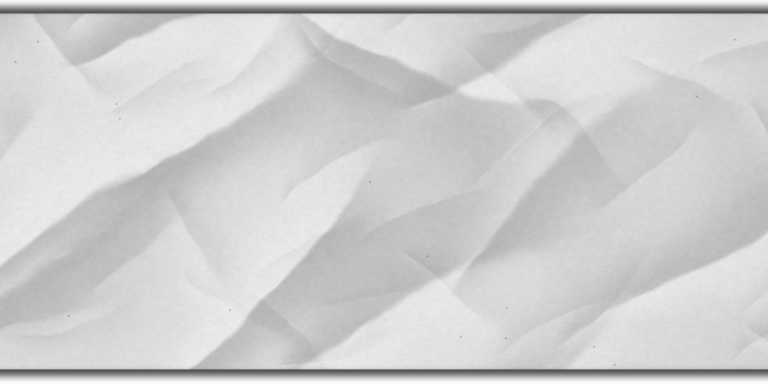
This texture is drawn by a WebGL 2 fragment shader. Its source:

```glsl
#version 300 es
precision highp float;
// Crumpled pale grey paper between two soft dark shadow strips.
uniform vec2 u_resolution;
out vec4 fragColor;

vec4 hash4(vec2 p) {
  vec4 q = fract(p.xyxy * vec4(0.1031, 0.1030, 0.0973, 0.1099));
  q += dot(q, q.wzxy + 33.33);
  return fract((q.xxyz + q.yzzw) * q.zywx);
}

float noise(vec2 p) {
  vec2 i = floor(p), f = fract(p);
  f = f * f * (3.0 - 2.0 * f);
  float low = mix(hash4(i).x, hash4(i + vec2(1, 0)).x, f.x);
  float high = mix(hash4(i + vec2(0, 1)).x, hash4(i + vec2(1, 1)).x, f.x);
  return mix(low, high, f.y);
}

float fbm(vec2 p) {
  float sum = 0.0, gain = 0.5;
  for (int i = 0; i < 4; i++) {
    sum += gain * noise(p);
    p = mat2(1.6, 1.2, -1.2, 1.6) * p + 7.3;
    gain *= 0.5;
  }
  return sum;
}

// One tapered fold per grid cell: a crisp ridge, lit on one side, shaded on the other.
float folds(vec2 p, float seed) {
  vec2 cell = floor(p);
  float shade = 0.0;
  for (int j = -2; j <= 2; j++)
  for (int i = -2; i <= 2; i++) {
    vec2 id = cell + vec2(i, j);
    vec4 shape = hash4(id + seed);
    vec4 style = hash4(id + seed + 51.7);
    float angle = (style.x < 0.6 ? 0.55 : -0.7) + (style.y - 0.5) * 0.7;
    float c = cos(angle), s = sin(angle);
    vec2 q = mat2(c, -s, s, c) * (p - id - shape.xy);
    q.y += (shape.z - 0.5) * 0.5 * q.x * q.x;
    if (style.z < 0.4) q.y = -q.y;

    // The fold opens from a narrow tip into a broad soft slope.
    float along = q.x / 1.9 + 0.5;
    float taper = smoothstep(0.0, 0.16, along) * smoothstep(1.0, 0.55, along);
    float width = 0.06 + 0.44 * clamp(along, 0.0, 1.0);
    float blur = 0.018 + 0.13 * along * along * style.w;
    float side = smoothstep(-blur, blur, q.y);
    float falloff = exp(-q.y * q.y / (width * width));
    shade += taper * (0.35 + 0.65 * shape.w) * falloff * mix(0.55, -1.0, side);

    // Thin broken crinkle along the ridge.
    float ridge = q.y / 0.014;
    float broken = smoothstep(0.5, 0.75, noise(q * vec2(9.0, 4.0) + id * 3.1));
    shade += taper * broken * 0.4 * (0.6 - ridge) * exp(-ridge * ridge);
  }
  return shade;
}

float paper(vec2 p) {
  vec2 warp = vec2(fbm(p * 4.0 + 3.0), fbm(p * 4.0 + 19.0)) - 0.47;
  vec2 bent = p + 0.07 * warp;
  float relief = 0.16 * folds(bent * 2.0 + 4.3, 11.0)
               + 0.055 * folds(bent * 4.3 + 9.1, 83.0);
  relief += 0.10 * (fbm(p * 1.7 + 31.0) - 0.47) + 0.016 - 0.014 * (p.x - 1.0);
  float limit = relief > 0.0 ? 0.085 : 0.14;
  float tone = 0.832 + limit * tanh(relief / limit);
  // Fine fibre tooth.
  tone += 0.022 * (noise(p * vec2(130.0, 170.0)) - 0.5);
  tone += 0.012 * (noise(p * 70.0 + 40.0) - 0.5);
  // Rare tiny specks.
  vec2 id = floor(p * 14.0);
  vec4 speck = hash4(id + 5.0);
  float dist = length(fract(p * 14.0) - 0.2 - 0.6 * speck.xy);
  return tone - 0.15 * step(0.96, speck.z) * smoothstep(0.06, 0.02, dist);
}

void main() {
  vec2 p = gl_FragCoord.xy / u_resolution.y;
  float pixel = 1.0 / u_resolution.y;
  float outside = max(0.038 - p.y, p.y - 0.965);

  float tone = paper(p);
  vec3 sheet = vec3(tone, tone, tone - 0.03 * max(0.84 - tone, 0.0));
  sheet *= 1.0 - 0.12 * exp(min(outside, 0.0) / 0.004);

  // Strip shadow fades from the sheet edge to near white.
  vec3 strip = vec3(0.30 + 0.68 * smoothstep(-0.002, 0.036, outside));
  fragColor = vec4(mix(sheet, strip, smoothstep(-pixel, pixel, outside)), 1.0);
}
```
